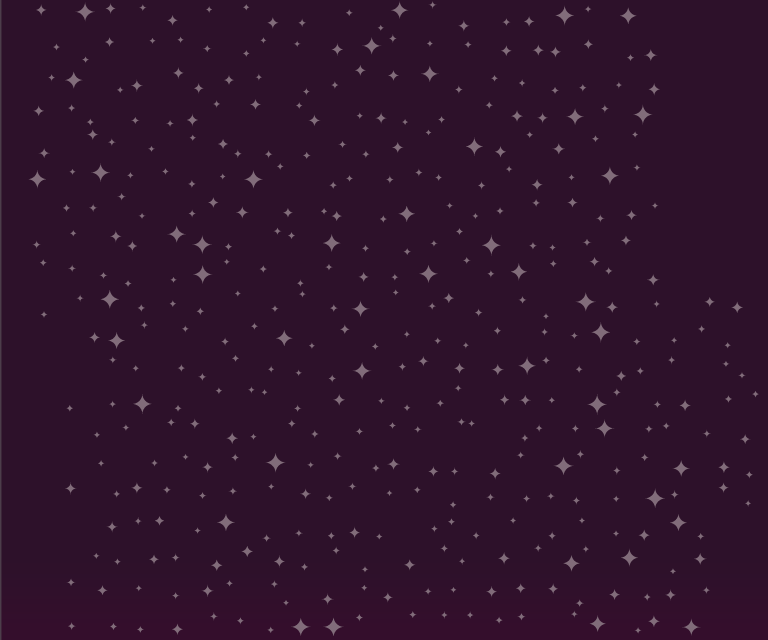
Reproduce this pattern procedurally as a WebGL 2 fragment shader.

```glsl
#version 300 es
precision highp float;
// Scattered four-pointed stars in three sizes on a dark plum night sky.
// Each cell of a row-shifted grid holds one jittered star, cut from a square
// by four circular arcs; sub-pixel samples keep the thin tips smooth.

uniform vec2 u_resolution;
out vec4 outColor;

const vec3 SKY = vec3(0.178, 0.067, 0.166);
const vec3 HORIZON = vec3(0.205, 0.055, 0.172);
const vec3 STAR = vec3(0.505, 0.425, 0.48);
const vec3 EDGE = vec3(0.30, 0.24, 0.29);
const float CELL = 0.05;   // grid pitch, as a share of canvas height
const int SAMPLES = 4;     // sub-samples along each pixel side

struct Star {
  vec2 center;
  float radius;
};

// Three independent values in 0..1 for a grid position
vec3 hash3(vec2 p) {
  vec3 q = fract(p.xyx * vec3(0.1031, 0.1030, 0.0973));
  q += dot(q, q.yxz + 33.33);
  return fract((q.xxy + q.yzz) * q.zyx);
}

// Many small stars, some medium, few large
float starRadius(float pick, float vary) {
  float small = mix(0.0056, 0.0070, vary);
  float medium = mix(0.0085, 0.0105, vary);
  float large = mix(0.0142, 0.0168, vary);
  return pick < 0.67 ? small : (pick < 0.88 ? medium : large);
}

// The star of the cell around p; its jitter never leaves the cell
Star cellStar(vec2 p, float cell) {
  float row = floor(p.y / cell);
  float shift = hash3(vec2(row, 71.0)).x * cell;
  vec2 id = vec2(floor((p.x + shift) / cell), row);
  vec3 placeRnd = hash3(id + 17.0);
  vec3 sizeRnd = hash3(id + 139.0);
  float radius = starRadius(sizeRnd.x, sizeRnd.y);
  vec2 jitter = (placeRnd.xy - 0.5) * (cell - 2.0 * radius);
  vec2 center = (id + 0.5) * cell + jitter - vec2(shift, 0.0);
  return Star(center, radius);
}

// Stepped field: the upper part lies left, the lower part lies right
bool inField(vec2 c, float aspect) {
  float left = c.y > 0.47 ? 0.04 : 0.09;
  float right = c.y > 0.535 ? 0.855 : 0.985;
  if (c.y < 0.19) right = 0.92;
  return c.x > left * aspect && c.x < right * aspect;
}

// Distance to a concave star bounded by four quarter circles
float starDistance(vec2 p, float radius) {
  vec2 q = abs(p);
  float arcs = radius - length(q - radius);
  return max(arcs, max(q.x, q.y) - radius);
}

// Share of one pixel covered by the star
float starCoverage(vec2 p, Star star, float pixel) {
  float covered = 0.0;
  for (int j = 0; j < SAMPLES; j++) {
    for (int i = 0; i < SAMPLES; i++) {
      vec2 offset = (vec2(i, j) + 0.5) / float(SAMPLES) - 0.5;
      vec2 local = p + offset * pixel - star.center;
      covered += 1.0 - step(0.0, starDistance(local, star.radius));
    }
  }
  return covered / float(SAMPLES * SAMPLES);
}

void main() {
  float pixel = 1.0 / u_resolution.y;
  float aspect = u_resolution.x * pixel;
  vec2 p = gl_FragCoord.xy * pixel;

  // Sky, warming slightly towards the bottom
  vec3 color = mix(HORIZON, SKY, smoothstep(0.0, 0.13, p.y));

  // Faint line along the left border
  float line = 1.0 - smoothstep(0.0, pixel, p.x - 0.0015);
  color = mix(color, EDGE, line);

  // Stars
  Star star = cellStar(p, CELL);
  if (inField(star.center, aspect)) {
    color = mix(color, STAR, starCoverage(p, star, pixel));
  }

  outColor = vec4(color, 1.0);
}
```
